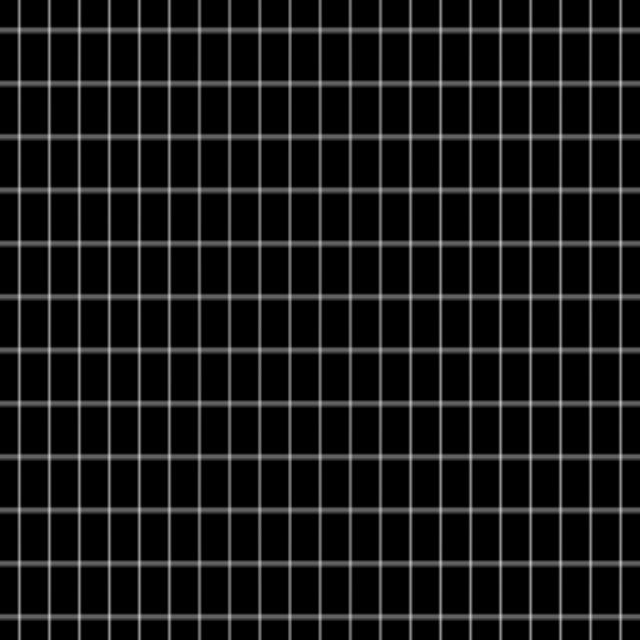
Reproduce this pattern procedurally as a three.js fragment shader.

```glsl
varying vec2 vUv;

const float UNIT = 1.0 / 512.0;             // fine length for widths and drift
const float COLUMN_STEP = 24.0 * UNIT;      // 21 vertical lines
const float COLUMN_CENTER = 232.0 * UNIT;   // column where the lines are softest
const float ROW_STEP = 1.0 / 12.0;          // 12 horizontal lines
const float ROW_START = 0.0371;

float hash(vec2 p) {
  return fract(sin(dot(p, vec2(127.1, 311.7))) * 43758.5453);
}

// Smooth noise along one line, from -1 to 1
float wander(float id, float t) {
  float cell = floor(t);
  float blend = smoothstep(0.0, 1.0, fract(t));
  return mix(hash(vec2(id, cell)), hash(vec2(id, cell + 1.0)), blend) * 2.0 - 1.0;
}

// Linear falloff with separate reach on each side and a flattened top
float softLine(float d, float reachBelow, float reachAbove, float peak, float cap) {
  float reach = d < 0.0 ? reachBelow : reachAbove;
  return clamp(peak * (1.0 - abs(d) / reach), 0.0, cap);
}

// Thin bright lines at the sides, broader and dimmer ones near the center
float verticalLines(vec2 p) {
  float id = floor((p.x - COLUMN_CENTER) / COLUMN_STEP + 0.5);
  float drift = smoothstep(-5.0, 5.0, id) - 0.5;
  drift += 0.06 * wander(id, p.y * 5.0);
  float d = p.x - COLUMN_CENTER - id * COLUMN_STEP - drift * UNIT;
  float cap = mix(0.44, 0.59, smoothstep(2.5, 5.0, abs(id)));
  return softLine(d, 2.0 * UNIT, 2.0 * UNIT, 0.59, cap);
}

// Gray bands with a longer fade on the lower side
float horizontalLines(float y) {
  float id = floor((y - ROW_START) / ROW_STEP + 0.5);
  float d = y - ROW_START - id * ROW_STEP;
  return softLine(d, 4.3 * UNIT, 2.7 * UNIT, 0.5, 0.38);
}

float screenBlend(float a, float b) {
  return 1.0 - (1.0 - a) * (1.0 - b);
}

void main() {
  float gray = screenBlend(verticalLines(vUv), horizontalLines(vUv.y));
  gl_FragColor = vec4(vec3(gray), 1.0);
}
```
